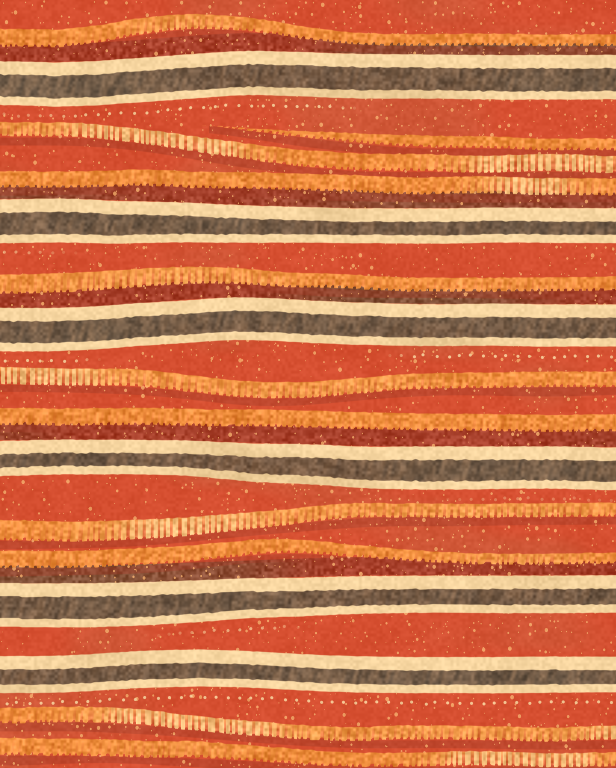
A Shadertoy shader for this pattern:

```glsl
// Wavy horizontal strata: cream-edged grey bands and hatched orange ribbons
// over speckled red. Each stripe follows a soft step plus a bump across the
// canvas; layered value noise supplies ragged edges, grain and wear.

// Stripe paths: height at left, height at right (from the top), bump, centre x
const vec4 bandPath[6] = vec4[6](
    vec4(.081, .072, -.009, .38), vec4(.259, .271, 0., .33),
    vec4(.402, .396, -.011, .36), vec4(.573, .582, 0., .45),
    vec4(.760, .749, 0., .38), vec4(.855, .855, -.009, .31));
const vec4 ribbonPath[11] = vec4[11](
    vec4(.052, .053, -.024, .33), vec4(.158, .186, 0., .45),
    vec4(.170, .213, 0., .36), vec4(.233, .242, 0., .50),
    vec4(.370, .370, -.012, .34), vec4(.490, .494, .016, .44),
    vec4(.542, .551, 0., .50), vec4(.691, .664, 0., .40),
    vec4(.728, .727, -.015, .46), vec4(.930, .955, 0., .35),
    vec4(.973, .989, 0., .40));
// Stripe widths at left and right
const vec2 bandWidth[6] = vec2[6](
    vec2(.057, .058), vec2(.057, .046), vec2(.056, .055),
    vec2(.045, .056), vec2(.057, .049), vec2(.048, .047));
const vec2 ribbonWidth[11] = vec2[11](
    vec2(.023, .015), vec2(-.004, .015), vec2(.018, .022), vec2(.021, .022),
    vec2(.025, .018), vec2(.022, .020), vec2(.022, .022), vec2(.026, .018),
    vec2(.022, .014), vec2(.020, .018), vec2(.022, .018));

float hash(vec2 p) {
    p = fract(p * vec2(.1031, .1173));
    p += dot(p, p.yx + 33.33);
    return fract((p.x + p.y) * p.x * 37.7);
}

float noise(vec2 p) {
    vec2 i = floor(p), f = fract(p);
    f = f * f * (3. - 2. * f);
    return mix(mix(hash(i), hash(i + vec2(1, 0)), f.x),
               mix(hash(i + vec2(0, 1)), hash(i + 1.), f.x), f.y);
}

float stepAcross(float x, float centre) {
    return smoothstep(centre - .27, centre + .27, x);
}

float pathHeight(float x, vec4 path) {
    float d = (x - path.w) / .17;
    return mix(path.x, path.y, stepAcross(x, path.w)) + path.z * exp(-d * d);
}

// Antialiased coverage between two heights
float between(float y, float top, float bottom) {
    float px = .8 / iResolution.y;
    return smoothstep(-px, px, y - top) * smoothstep(-px, px, bottom - y);
}

// Irregular paint flecks, one jittered fleck per cell
float flecks(vec2 p, float cells, float amount) {
    vec2 q = p * cells, id = floor(q);
    vec2 centre = .25 + .5 * vec2(hash(id + 7.), hash(id + 51.));
    float radius = mix(.06, .20, pow(hash(id + 93.), 2.));
    float aa = cells / iResolution.y;
    float d = length((fract(q) - centre) * vec2(1., .85));
    return step(hash(id + 17.), amount) * (1. - smoothstep(radius - aa * .5, radius + aa * .5, d));
}

void mainImage(out vec4 fragColor, in vec2 fragCoord) {
    vec2 p = fragCoord / iResolution.y;
    p.y = 1. - p.y;
    float x = fragCoord.x / iResolution.x;
    float grain = noise(p * 260.) - .5;
    float patches = noise(p * vec2(7., 18.) + 40.);
    vec3 cream = vec3(.97, .84, .63), red = vec3(.84, .31, .19);
    vec3 darkRed = vec3(.64, .24, .16), brown = vec3(.48, .32, .22);
    vec3 col = mix(red, vec3(.80, .36, .23), .6 * smoothstep(.5, .9, patches));

    // Shaded ground above the bands
    for (int i = 0; i < 5; i++) {
        float top = pathHeight(x, bandPath[i]);
        float tint = smoothstep(.35, .75, noise(vec2(x * 3. + 9., float(i) * 5.3)));
        vec3 shade = mix(darkRed, brown, tint) + .16 * grain;
        col = mix(col, shade, .9 * between(p.y, top - .024, top));
    }

    // Soft shadows under the ribbons
    for (int i = 0; i < 11; i++) {
        float w = mix(ribbonWidth[i].x, ribbonWidth[i].y, stepAcross(x, ribbonPath[i].w));
        float y = pathHeight(x, ribbonPath[i]) + .5 * w;
        col = mix(col, darkRed, .45 * step(0., w) * between(p.y, y, y + .009 + .004 * patches));
    }

    // Scattered flecks
    float spots = max(flecks(p, 82., .12 + .4 * patches), flecks(p + 3.7, 150., .16));
    col = mix(col, vec3(.96, .69, .43), .8 * spots);

    // Hatched ribbons with fringed lower edges
    for (int i = 0; i < 11; i++) {
        float row = float(i) * 7.1;
        float w = mix(ribbonWidth[i].x, ribbonWidth[i].y, stepAcross(x, ribbonPath[i].w));
        float top = pathHeight(x, ribbonPath[i]) - .5 * w + .004 * (noise(vec2(x * 9., row)) - .5);
        float t = clamp((p.y - top) / max(w, .001), 0., 1.);
        float open = smoothstep(.4, .8, noise(vec2(x * 3.5, row + 2.)));
        float phase = p.x * 660. + 7. * noise(vec2(p.x * 45., row)) + (t - .5) * (1. - open) * 2.;
        float gap = smoothstep(.0, .8, sin(phase)) * mix(.6, 1., noise(p * vec2(90., 40.)));
        vec3 ribbon = mix(vec3(.94, .56, .24), vec3(.98, .70, .38), open * (.5 + .5 * t));
        ribbon = mix(ribbon, cream, .5 * smoothstep(.7, 1., open) * (1. - gap));
        ribbon = mix(ribbon, red, gap * mix(.18, .8, open) * smoothstep(-.2, .7, t));
        ribbon += .16 * grain + .07 * (noise(p * vec2(130., 90.)) - .5);
        float ragged = .0015 * (noise(vec2(p.x * 160., row)) - .5);
        col = mix(col, ribbon, between(p.y, top + ragged, top + w - gap * .0035 + ragged));
    }

    // Cream-edged bands, woven grey cores and dotted rows below
    for (int i = 0; i < 6; i++) {
        float row = float(i) * 11.3;
        float w = mix(bandWidth[i].x, bandWidth[i].y, stepAcross(x, bandPath[i].w));
        float top = pathHeight(x, bandPath[i]) + .002 * (noise(vec2(x * 10., row)) - .5);
        float bottom = top + w + .002 * (noise(vec2(x * 7., row + 4.)) - .5);
        float rough = .002 * (noise(vec2(p.x * 170., row)) - .5);
        float cell = p.x * 66.;
        float jitter = hash(vec2(floor(cell), row)) - .5;
        vec2 dot2 = vec2((fract(cell) - .5 - .3 * jitter) / 66., p.y - bottom - .013 - .003 * jitter);
        float dots = 1. - smoothstep(.0012, .0028, length(dot2));
        float dotted = smoothstep(.48, .62, noise(vec2(x * 2.5 + 3., row + 8.)));
        col = mix(col, cream, .85 * dots * dotted);
        vec3 edging = cream + .035 * grain - .05 * smoothstep(.65, .9, patches);
        col = mix(col, edging, between(p.y, top + rough * .4, bottom + rough * .4));
        float weave = noise(vec2(p.x * 190. + p.y * 50., p.y * 75.));
        vec3 core = mix(vec3(.36, .30, .24), vec3(.62, .49, .37), .75 * weave + .3 * grain);
        core = mix(core, brown + .2 * grain, .35 * patches);
        col = mix(col, core, between(p.y, top + .0175 + rough, bottom - .011 + rough));
    }

    // Paper grain and faint wear
    col += .05 * grain + .025 * (noise(p * 35.) - .5);
    fragColor = vec4(clamp(col, 0., 1.), 1.);
}
```
